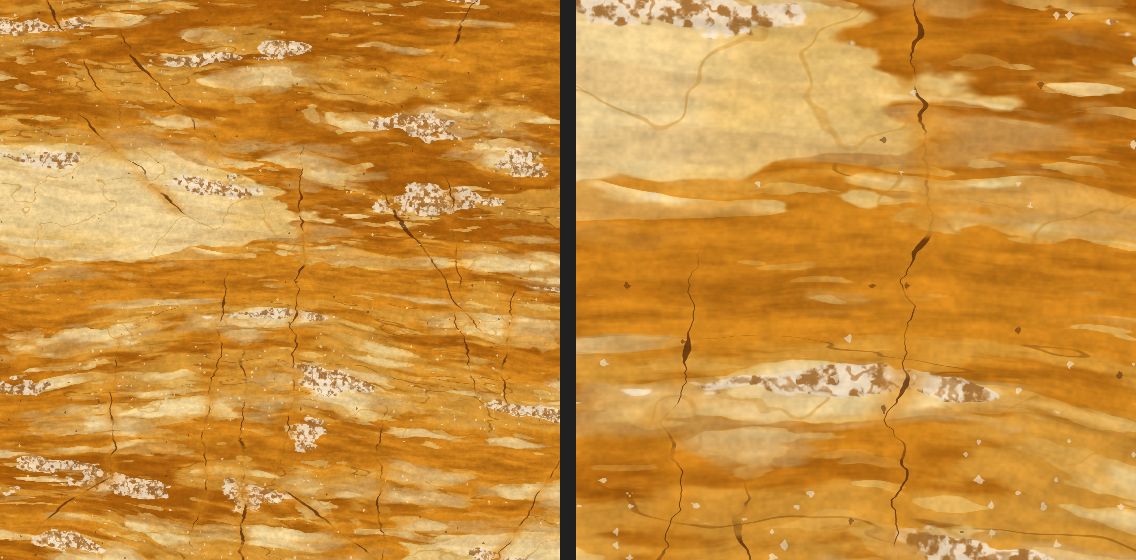
Left: the whole. Right: its middle third, enlarged.
Write a WebGL 2 fragment shader that draws this texture.

```glsl
#version 300 es
precision highp float;
// Golden marble: ochre flow streaks, cream lenses, chalky crystal pockets and dark cracks.
uniform vec2 u_resolution;
out vec4 fragColor;

const vec3 DEEP = vec3(0.65, 0.36, 0.05), OCHRE = vec3(0.82, 0.52, 0.12);
const vec3 GOLD = vec3(0.83, 0.60, 0.24), TAN = vec3(0.79, 0.61, 0.37);
const vec3 HONEY = vec3(0.89, 0.72, 0.41), CREAM = vec3(0.93, 0.81, 0.57);
const vec3 CHALK = vec3(0.92, 0.84, 0.73), RUST = vec3(0.66, 0.44, 0.21);
const vec3 CRACK = vec3(0.31, 0.15, 0.04);

float hash(vec2 p) {
  vec3 h = fract(p.xyx * 0.1031);
  h += dot(h, h.yzx + 33.33);
  return fract((h.x + h.y) * h.z);
}

float noise(vec2 p) {
  vec2 i = floor(p), f = fract(p);
  f = f * f * (3.0 - 2.0 * f);
  return mix(mix(hash(i), hash(i + vec2(1, 0)), f.x),
             mix(hash(i + vec2(0, 1)), hash(i + vec2(1, 1)), f.x), f.y);
}

float fbm(vec2 p) {
  float sum = 0.0, amp = 0.533;
  for (int i = 0; i < 4; i++, amp *= 0.5, p = p * 2.03 + 17.3) sum += amp * noise(p);
  return sum;
}

// Thin line along the middle contour of a noise field.
float vein(vec2 p, float width) {
  return 1.0 - smoothstep(0.3 * width, width, abs(fbm(p) - 0.5));
}

// Tapered ellipse: 1 at the heart, 0 on the rim, negative outside.
float lens(vec2 d, vec2 size, float taper) {
  d /= size;
  return 1.0 - length(vec2(d.x, d.y / (1.0 - taper * clamp(d.x, -1.0, 1.0))));
}

// Strongest of the jittered lenses around p, with ragged rims.
float lensField(vec2 p, vec2 cells, float density, float seed) {
  vec2 g = p * cells, base = floor(g);
  float best = -1.0;
  for (int k = 0; k < 9; k++) {
    vec2 id = base + vec2(k % 3 - 1, k / 3 - 1), key = id + seed;
    vec2 centre = id + 0.15 + 0.7 * vec2(hash(key + 3.1), hash(key + 7.7));
    vec2 size = mix(vec2(0.3, 0.16), vec2(0.75, 0.42), vec2(hash(key + 11.9), hash(key + 19.3)));
    float taper = 1.4 * (hash(key + 23.7) - 0.5);
    if (hash(key) < density) best = max(best, lens(g - centre, size, taper));
  }
  return best + 1.7 * (fbm(g * vec2(1.7, 2.3) + seed) - 0.5);
}

// Wandering, interrupted fracture: x = dark line, y = soft stain around it.
vec2 fracture(vec2 p, float k, float pixel) {
  vec2 start = vec2(fract(k * 0.618 + 0.2), hash(vec2(k, 5.0)));
  float slope = 2.0 * (hash(vec2(k, 9.0)) - 0.5);
  slope *= 1.6 * abs(slope);
  float steep = sqrt(1.0 + slope * slope);
  float reach = mix(0.1, 0.38, hash(vec2(k, 13.0))) / steep, y = p.y - start.y;
  float rough = fbm(vec2(p.y * 60.0, k * 5.3)) - 0.5;
  float wander = 0.05 * (fbm(vec2(p.y * 9.0, k * 9.7)) - 0.5) + 0.018 * rough;
  float d = abs(p.x - start.x - slope * y - wander) / steep;
  float span = 1.0 - smoothstep(0.8 * reach, reach, abs(y));
  float width = 0.0025 * pow(noise(vec2(p.y * 48.0, k)), 5.0);
  float broken = smoothstep(0.4, 0.6, fbm(vec2(p.y * 45.0, k + 40.0)));
  float line = (1.0 - smoothstep(width, width + pixel, d)) * mix(0.12, 1.0, broken);
  return span * vec2(line, exp(-d * d * 6000.0));
}

// Tiny angular flecks, one per chosen cell.
float flecks(vec2 p, float cells, float density) {
  vec2 g = p * cells, id = floor(g), d = abs(fract(g) - 0.5);
  float size = mix(0.1, 0.32, hash(id + 2.0));
  return step(hash(id), density) * (1.0 - smoothstep(size, size + 0.1, d.x + d.y + 0.4 * (noise(g * 4.0) - 0.5)));
}

void main() {
  float pixel = 1.0 / min(u_resolution.x, u_resolution.y);
  vec2 uv = gl_FragCoord.xy * pixel;
  // Flow coordinates: gentle tilt and folding
  vec2 flow = uv + vec2(0.0, 0.05 * uv.x);
  flow.y += 0.07 * (noise(uv * vec2(2, 3)) - 0.5) + 0.03 * (fbm(uv * vec2(7, 12)) - 0.5);

  // Ochre ground with streaks
  float band = fbm(flow * vec2(1.2, 7) + 4.0), streak = fbm(flow * vec2(3.5, 30));
  float fine = fbm(flow * vec2(22, 130)), rag = fbm(uv * vec2(34, 60)) - 0.5;
  vec3 col = mix(DEEP, OCHRE, smoothstep(0.36, 0.64, 0.4 * band + 0.35 * streak + 0.25 * fine));
  float cloud = fbm(flow * vec2(4.5, 17) + 31.0) + 0.25 * (fine - 0.5);
  col = mix(col, GOLD, 0.75 * smoothstep(0.54, 0.66, cloud));
  col = mix(col, DEEP * 0.8, 0.5 * vein(flow * vec2(5, 26) + 44.0, 0.012) * smoothstep(0.45, 0.6, cloud));

  // Cream lenses, from large to small, smeared by the streaks
  float big = -1.0;
  for (float k = 0.0; k < 2.0; k++) {
    vec2 centre = vec2(0.2 + 0.72 * k, 0.68 - 0.63 * k);
    big = max(big, lens(flow - centre, vec2(0.39 - 0.11 * k, 0.108 - 0.03 * k), 0.4 - 0.6 * k));
  }
  big += 0.8 * (fbm(flow * vec2(6, 13) + 8.0) - 0.5) + 0.1 * rag;
  float smear = 0.9 * (band - 0.5) + 0.7 * (streak - 0.5) + 0.5 * rag;
  float medium = lensField(flow, vec2(5, 15), 0.3, 12.0) + smear;
  float small = lensField(flow, vec2(10, 36), 0.24, 57.0) + smear;
  float wisp = lensField(flow, vec2(24, 85), 0.2, 33.0) + 2.0 * (cloud - 0.5) + rag;
  float body = max(big, max(medium, small));
  float veil = mix(0.4, 1.0, smoothstep(0.4, 0.56, fbm(flow * vec2(10, 32) + 70.0)));
  float cover = max(smoothstep(0.0, 0.035, big), veil * max(smoothstep(0.0, 0.08, medium),
                max(0.85 * smoothstep(0.0, 0.12, small), 0.7 * smoothstep(0.0, 0.2, wisp))));
  vec3 pale = mix(HONEY, CREAM, smoothstep(0.0, 0.5, body + 0.9 * (fbm(uv * vec2(9, 16)) - 0.5)));
  pale = mix(pale, GOLD * 0.95, 0.5 * vein(uv * vec2(9, 14) + 60.0, 0.012));
  float ash = smoothstep(0.52, 0.64, fbm(flow * vec2(9, 48) + 90.0));
  col = mix(col, TAN, 0.7 * ash * smoothstep(-0.5, -0.1, body));
  col = mix(col, mix(pale, TAN, 0.3 * ash), cover);

  // Chalky crystal pockets, netted with rusty seams
  float pocket = lensField(flow, vec2(7, 19), 0.12, 91.0) + 1.5 * rag;
  float grit = fbm(uv * 150.0), seam = vein(uv * 60.0, 0.07);
  vec3 crystal = mix(RUST, CHALK, smoothstep(0.32, 0.5, grit));
  crystal = mix(crystal, RUST, 0.7 * seam * smoothstep(0.1, 0.3, pocket));
  col = mix(col, crystal, 0.9 * smoothstep(0.0, 0.1, pocket));

  // Fractures with ochre stains
  float stain = 0.6 * smoothstep(0.3, 0.6, fbm(uv * 14.0));
  for (float k = 0.0; k < 15.0; k++) {
    vec2 f = fracture(uv, k, pixel);
    col = mix(mix(col, OCHRE, stain * f.y), CRACK, 0.75 * f.x);
  }

  // Flecks and surface grain
  col = mix(col, CHALK, 0.7 * flecks(uv, 130.0, 0.07 * smoothstep(0.45, 0.65, cloud)));
  col = mix(col, CRACK, 0.5 * flecks(uv + 3.7, 150.0, 0.006));
  col *= 1.0 + 0.2 * (fine - 0.5) + 0.16 * (grit - 0.5) + 0.06 * (noise(uv * 400.0) - 0.5);
  fragColor = vec4(col, 1.0);
}
```
